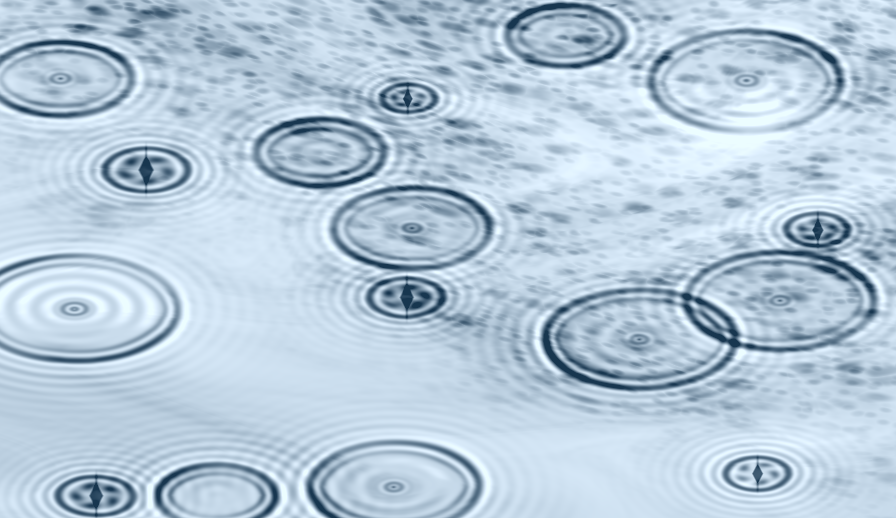
Give the GLSL for this texture, as a Shadertoy shader.

```glsl
// Raindrops landing on pale blue water: tilted ripple rings, small splashes and broken chop.

const vec3  LIT_WATER  = vec3(0.85, 0.92, 0.98);
const vec3  DEEP_WATER = vec3(0.09, 0.21, 0.31);
const float SQUASH     = 0.52;            // height over width of a ring seen at a slant
const vec2  DROP_GRID  = vec2(5.0, 4.0);  // cells that may hold a drop
const float RING_WIDTH = 0.0085;
const float BASE_TONE  = 0.075;           // 0 is lit water, 1 is deep water
const float SWELL_TONE = 0.085;
const float CHOP_TONE  = 0.62;
const float TAU        = 6.2831853;

vec2 hash2(vec2 c) {
    vec3 q = fract(c.xyx * vec3(0.1031, 0.1030, 0.0973));
    q += dot(q, q.yzx + 33.33);
    return fract((q.xx + q.yz) * q.zy);
}

float bell(float x, float width) {
    return exp(-x * x / (width * width));
}

// Layered, folded sines: long soft streaks with finer fibres.
float swell(vec2 p) {
    mat2 turn = mat2(0.94, 0.34, -0.34, 0.94);
    vec2 q = p * vec2(3.0, 9.0) + 4.0;
    float sum = 0.0, amp = 1.0;
    for (int i = 0; i < 7; i++) {
        float k = float(i);
        q += 0.7 * sin(q.yx * 1.1 + k * vec2(1.7, 2.9));
        sum += amp * sin(q.x + 0.4 * k) * sin(q.y);
        q = turn * q * 1.55;
        amp *= 0.68;
    }
    return sum;
}

// Cellular dashes, each cell with its own strength.
float dashes(vec2 q) {
    vec2 cell = floor(q);
    float dark = 0.0;
    for (int j = -1; j <= 1; j++)
    for (int i = -1; i <= 1; i++) {
        vec2 c = cell + vec2(i, j);
        vec2 h = hash2(c + 71.0);
        float d = length(q - c - 0.15 - 0.7 * h);
        float strength = hash2(c + 19.0).x;
        dark = max(dark, strength * strength * smoothstep(0.6, 0.12, d));
    }
    return dark;
}

// Wide ring: sharp double rim, faint outer wavelets, a spot where the drop fell.
float ringTone(float r, float angle, float radius, float phase, float sw) {
    float edge = r - radius;
    float width = RING_WIDTH * (1.0 + 0.5 * abs(sin(angle)));
    float strength = 0.62 + 0.22 * sin(2.0 * angle + phase) + 0.14 * sw;
    float rim = bell(edge, width) + 0.5 * bell(edge + 2.6 * width, 0.8 * width);
    float gap = bell(edge + 1.4 * width, width) + bell(edge - 2.2 * width, width);
    float tone = strength * (rim - 0.22 * gap);
    float fade = smoothstep(0.0, 0.02, edge) * exp(-max(edge, 0.0) * 14.0);
    tone += 0.17 * fade * cos(edge * TAU / 0.032) * (0.7 + 0.5 * sw);
    float inside = smoothstep(0.01, -0.02, edge);
    tone += 0.09 * inside * cos(r * TAU / 0.048) * sw;
    float spot = bell(r, 0.026) * (0.62 + 0.38 * cos(r * TAU / 0.019));
    return tone + 0.6 * spot * step(0.13, radius);
}

// Fresh splash: tight dark rings, mottled hollow and an upright jet.
float splashTone(vec2 d, float r, float angle, float radius, float phase, float sw) {
    float mottle = 0.6 + 0.3 * sin(5.0 * angle + phase + 60.0 * r) + 0.25 * sw;
    float tone = 0.72 * bell(r - radius, 0.009);
    tone += 0.8 * bell(r - 0.55 * radius, 0.2 * radius) * mottle;
    tone -= 0.2 * bell(r - 0.8 * radius, 0.008);
    float outer = r - radius;
    tone += 0.22 * smoothstep(0.0, 0.015, outer) * exp(-max(outer, 0.0) * 20.0)
          * cos(outer * TAU / 0.025);
    float jet = abs(d.x) / (0.19 * radius) + abs(d.y) / (0.36 * radius);
    float thread = bell(d.x, 0.0025) * smoothstep(0.75 * radius, 0.3 * radius, abs(d.y));
    return tone + 0.75 * max(smoothstep(1.15, 0.75, jet), 0.6 * thread);
}

float dropsTone(vec2 p, float aspect, float sw) {
    float tone = 0.0;
    for (float j = 0.0; j < DROP_GRID.y; j++)
    for (float i = 0.0; i < DROP_GRID.x; i++) {
        vec2 id = vec2(i, j);
        float kind = mod(i + 2.0 * j, 4.0);
        if (kind > 2.5) continue;                       // some cells stay empty
        vec2 h = hash2(id + 5.0), g = hash2(id + 43.0);
        vec2 center = (id + 0.5 + 0.7 * (h - 0.5)) / DROP_GRID * vec2(aspect, 1.0);
        vec2 d = p - center;
        float r = length(d / vec2(1.0, SQUASH)) + 0.0035 * sw;
        float angle = atan(d.y / SQUASH, d.x + 1e-5);
        float phase = TAU * g.y;
        if (kind < 0.5) tone += splashTone(d, r, angle, mix(0.05, 0.09, g.x), phase, sw);
        else tone += ringTone(r, angle, mix(0.11, 0.21, g.x), phase, sw);
    }
    return tone;
}

void mainImage(out vec4 fragColor, in vec2 fragCoord) {
    vec2 p = fragCoord / iResolution.y;
    float aspect = iResolution.x / iResolution.y;
    float sw = swell(p);

    // Chop grows toward the upper right; the lower left stays calm.
    float rough = smoothstep(0.35, 1.05, 0.35 * p.x + 0.8 * p.y + 0.06 * sw);
    vec2 slant = vec2(p.x, p.y + 0.16 * p.x + 0.02 * sin(5.0 * p.x + 3.0 * p.y));
    float chop = dashes(slant * vec2(15.0, 42.0) + 0.45 * sw)
               + 0.6 * dashes(slant * vec2(33.0, 85.0) - 0.5 * sw);

    float tone = BASE_TONE + 0.05 * (0.5 - p.y);
    tone += SWELL_TONE * sw * (0.75 + 0.45 * rough);
    tone += CHOP_TONE * chop * rough * (0.7 + 0.3 * sw);
    tone += dropsTone(p, aspect, sw);
    fragColor = vec4(mix(LIT_WATER, DEEP_WATER, clamp(tone, -0.1, 1.0)), 1.0);
}
```
